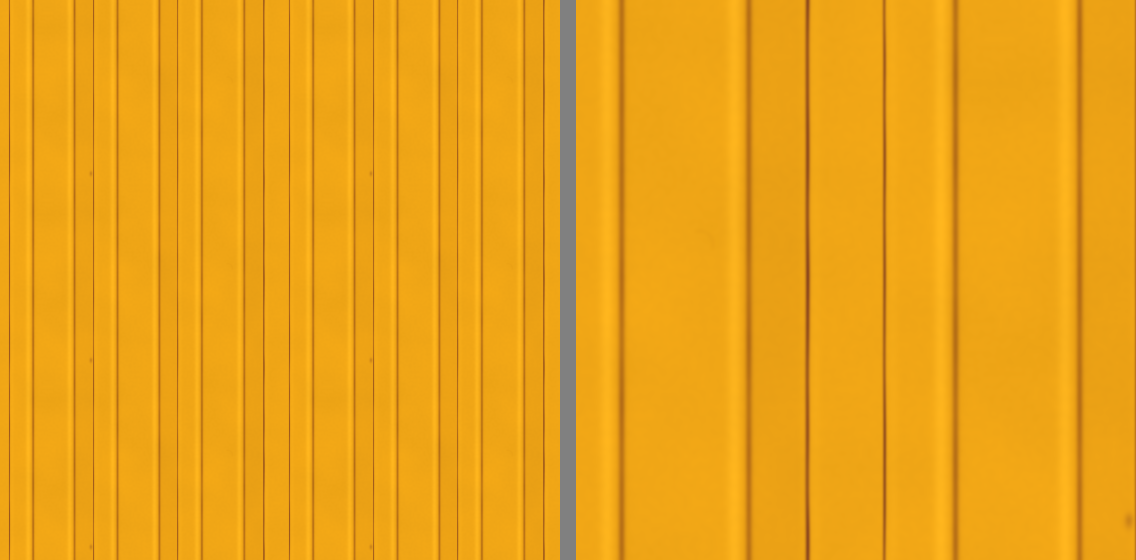
Left, the full canvas; right, a detail of the centre.
Give the GLSL for this texture, as a three.js fragment shader.

```glsl
varying vec2 vUv;

const vec2 REPEATS = vec2(2.0, 3.0);
const vec3 PAINT = vec3(0.94, 0.65, 0.085);
const vec3 HIGHLIGHT = vec3(0.99, 0.705, 0.115);
const vec3 SHADE = vec3(0.905, 0.615, 0.08);
const vec3 GROOVE = vec3(0.71, 0.43, 0.085);
const vec3 SEAM = vec3(0.56, 0.29, 0.11);

// Positions across one repeat: x = first panel, y = step to the next panel
const vec2 SEAM_AT = vec2(0.0338, 0.3003);
const vec2 LEFT_RIB_AT = vec2(0.1185, 0.3013);
const vec2 RIGHT_RIB_AT = vec2(0.2663, 0.3031);
const float LAST_SEAM_AT = 0.9424;
const float SEAM_WIDTH = 0.0022;
const float GROOVE_WIDTH = 0.0040;
const float HIGHLIGHT_WIDTH = 0.0085;
const float HIGHLIGHT_OFFSET = 0.0172;
const float STRIP_WIDTH = 0.068;

const vec2 NICK_AT = vec2(0.325, 0.07);
const vec2 DENT_AT = vec2(0.815, 0.565);
const float DENT_RADIUS = 0.022;
const float MOTTLE = 0.022;
const float GRAIN = 0.010;

vec2 gradient(vec2 cell, vec2 period) {
  cell = mod(cell, period);
  float h = fract(sin(dot(cell, vec2(127.1, 311.7))) * 43758.5);
  return vec2(cos(h * 6.2832), sin(h * 6.2832));
}

// Gradient noise that wraps after a whole period
float noise(vec2 p, vec2 period) {
  vec2 i = floor(p), f = fract(p);
  vec2 u = f * f * f * (f * (f * 6.0 - 15.0) + 10.0);
  vec2 e = vec2(0.0, 1.0);
  float a = dot(gradient(i, period), f);
  float b = dot(gradient(i + e.yx, period), f - e.yx);
  float c = dot(gradient(i + e.xy, period), f - e.xy);
  float d = dot(gradient(i + e.yy, period), f - e.yy);
  return mix(mix(a, b, u.x), mix(c, d, u.x), u.y);
}

float tileNoise(vec2 p, vec2 cells) {
  return noise(p * cells, cells);
}

float wrapped(float d) {
  return fract(d + 0.5) - 0.5;
}

float bell(float d, float width) {
  return exp(-d * d / (width * width));
}

// Folded rib: a lit shoulder followed by a dark groove
vec3 addRib(vec3 color, float d, float wear) {
  color = mix(color, HIGHLIGHT, bell(d + HIGHLIGHT_OFFSET, HIGHLIGHT_WIDTH));
  color = mix(color, SHADE, 0.5 * bell(d, GROOVE_WIDTH * 2.2));
  return mix(color, GROOVE, (0.92 + 0.2 * wear) * bell(d, GROOVE_WIDTH));
}

void main() {
  vec2 p = fract(vUv * REPEATS);
  vec3 color = PAINT;

  // Panels: shaded strip beside each right rib, then both ribs
  for (int i = 0; i < 3; i++) {
    float k = float(i);
    float left = wrapped(p.x - LEFT_RIB_AT.x - k * LEFT_RIB_AT.y);
    float right = wrapped(p.x - RIGHT_RIB_AT.x - k * RIGHT_RIB_AT.y);
    float strip = smoothstep(0.0, 0.006, right)
      * (1.0 - smoothstep(STRIP_WIDTH - 0.012, STRIP_WIDTH, right));
    color = mix(color, SHADE, 0.5 * strip);
    float wear = tileNoise(vec2(p.y, k / 3.0), vec2(9.0, 3.0));
    color = addRib(color, left, wear);
    color = addRib(color, right, -wear);
  }

  // Thin seams between panels, uneven along their length
  for (int i = 0; i < 4; i++) {
    float k = float(i);
    bool isLast = i == 3;
    float at = isLast ? LAST_SEAM_AT : SEAM_AT.x + k * SEAM_AT.y;
    float wear = tileNoise(vec2(p.y, k / 4.0 + 0.1), vec2(7.0, 4.0));
    float d = wrapped(p.x - at - 0.0008 * wear);
    float strength = (isLast ? 0.92 : 0.72) + 0.3 * wear;
    color = mix(color, HIGHLIGHT, 0.25 * bell(d - 0.010, 0.006));
    color = mix(color, SEAM, strength * bell(d, SEAM_WIDTH * (isLast ? 1.25 : 1.0)));
  }

  // Small nick and a shallow crescent dent
  vec2 aspect = vec2(REPEATS.y / REPEATS.x, 1.0);
  vec2 nick = (p - NICK_AT) * aspect;
  color = mix(color, SEAM, 0.35 * bell(length(nick * vec2(1.0, 0.6)), 0.008));
  vec2 dent = (p - DENT_AT) * aspect;
  float arc = bell(length(dent) - DENT_RADIUS, 0.005)
    * smoothstep(0.0, 0.02, dent.x + dent.y);
  color = mix(color, SHADE, 0.4 * arc);

  // Uneven paint and fine grain
  float mottle = tileNoise(p, vec2(6.0, 4.0)) + 0.5 * tileNoise(p, vec2(15.0, 10.0));
  float grain = tileNoise(p, vec2(96.0, 64.0));
  color *= 1.0 + MOTTLE * mottle + GRAIN * grain;

  gl_FragColor = vec4(color, 1.0);
}
```
